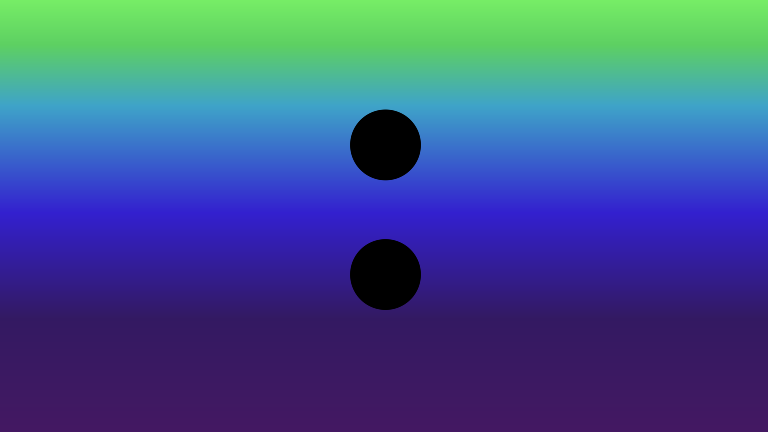
Write a Shadertoy shader that draws this background.

```glsl
// Two black discs stacked over a vertical spectrum, violet below and green above.
// The sky is a chain of linear blends between colour stops; the discs are
// circle distance functions with edges smoothed over one pixel.

// Blend towards the next colour stop between two heights.
vec3 addStop(vec3 colour, vec3 next, float low, float high, float y) {
    return mix(colour, next, clamp((y - low) / (high - low), 0.0, 1.0));
}

vec3 spectrum(float y) {
    vec3 colour = vec3(0.265, 0.095, 0.385);                            // plum
    colour = addStop(colour, vec3(0.200, 0.100, 0.385), 0.000, 0.264, y); // indigo
    colour = addStop(colour, vec3(0.200, 0.125, 0.810), 0.264, 0.507, y); // blue
    colour = addStop(colour, vec3(0.245, 0.640, 0.785), 0.507, 0.755, y); // cyan
    colour = addStop(colour, vec3(0.365, 0.815, 0.385), 0.755, 0.896, y); // green
    return addStop(colour, vec3(0.465, 0.930, 0.400), 0.896, 1.000, y);   // lime
}

void mainImage(out vec4 fragColor, in vec2 fragCoord) {
    // Canvas heights, with x measured from the centre.
    vec2 p = vec2(fragCoord.x - 0.5 * iResolution.x, fragCoord.y) / iResolution.y;
    float pixel = 1.0 / iResolution.y;
    vec3 colour = spectrum(p.y);

    // Mirror about the line midway between the discs to draw both at once.
    vec2 q = vec2(p.x - 0.0035, abs(p.y - 0.5145) - 0.150);
    float disc = length(q) - 0.082;
    colour *= smoothstep(-0.5 * pixel, 0.5 * pixel, disc);

    fragColor = vec4(colour, 1.0);
}
```
